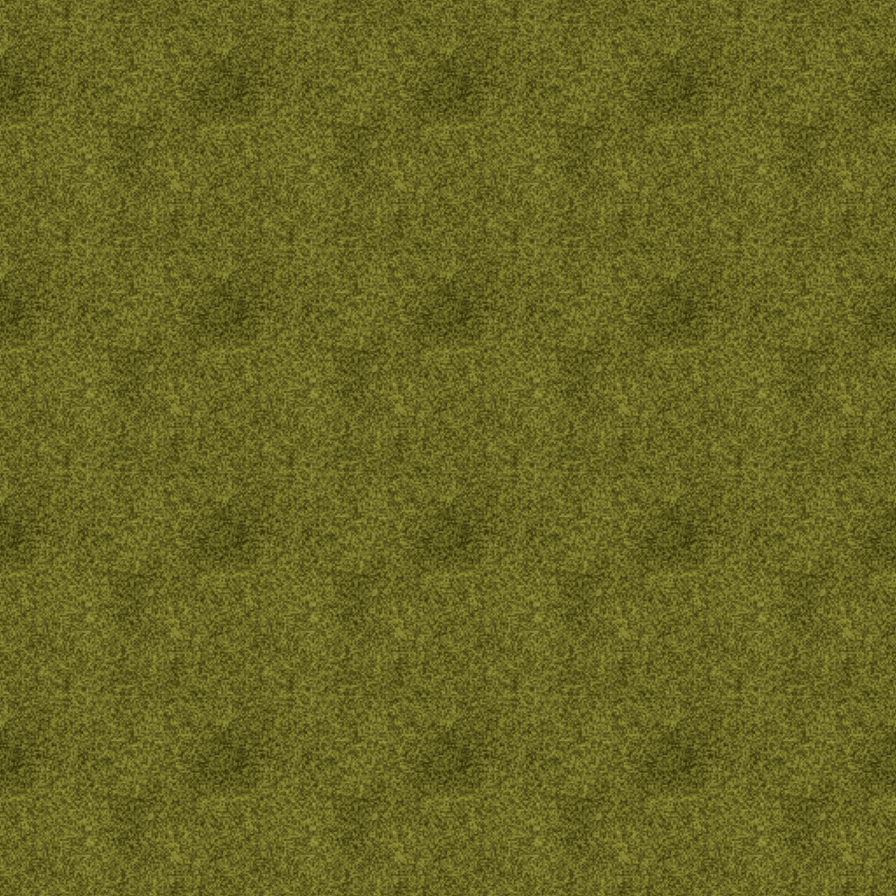
Give the GLSL for this texture, as a WebGL 2 fragment shader.

```glsl
#version 300 es
precision highp float;
// Short olive moss turf: fine grain with soft dark and light patches, four repeats each way.

uniform vec2 u_resolution;
out vec4 fragColor;

const float REPEATS = 4.0;
const vec3 SHADOW_OLIVE = vec3(0.21, 0.20, 0.04);
const vec3 LIGHT_OLIVE = vec3(0.61, 0.60, 0.24);
const float BASE_TONE = 0.515;
const float FINE_GRAIN = 0.70;
const float COARSE_GRAIN = 0.30;
const float CLUMP_DEPTH = 0.10;
const float MOTTLE_DEPTH = 0.16;
const float PIT_DEPTH = 0.07;
const float PATCH_WARP = 0.10;

// Patches within one repeat: centre x, centre y, radius, change of tone.
const int PATCH_COUNT = 5;
const vec4 PATCHES[PATCH_COUNT] = vec4[](
    vec4(0.00, 0.61, 0.23, -0.13),
    vec4(0.57, 0.32, 0.19, -0.06),
    vec4(0.86, 0.52, 0.16, -0.03),
    vec4(0.25, 0.35, 0.24, 0.04),
    vec4(0.69, 0.68, 0.22, 0.05));

// Integer hash of a lattice cell, from 0 to 1.
float hash(vec2 cell, float seed) {
    uvec3 q = uvec3(cell, seed) * uvec3(1597334673u, 3812015801u, 2798796415u);
    uint h = q.x ^ q.y ^ q.z;
    h = (h ^ (h >> 16u)) * 2146121005u;
    h = (h ^ (h >> 15u)) * 2221713035u;
    h ^= h >> 16u;
    return float(h >> 8u) / 16777216.0;
}

// Value noise that wraps after one repeat.
float tileNoise(vec2 uv, float cells, float seed) {
    vec2 p = uv * cells;
    vec2 low = mod(floor(p), cells);
    vec2 high = mod(low + 1.0, cells);
    vec2 f = fract(p);
    f = f * f * (3.0 - 2.0 * f);
    float bottom = mix(hash(low, seed), hash(vec2(high.x, low.y), seed), f.x);
    float top = mix(hash(vec2(low.x, high.y), seed), hash(high, seed), f.x);
    return mix(bottom, top, f.y);
}

// Centred sum of wrapping octaves.
float tileFbm(vec2 uv, float cells, float seed) {
    float sum = 0.0;
    float weight = 0.5;
    for (int i = 0; i < 4; i++) {
        sum += weight * (tileNoise(uv, cells, seed + float(i)) - 0.5);
        cells *= 2.0;
        weight *= 0.6;
    }
    return sum;
}

// Ragged soft patches, measured across the edges of the repeat.
float patchTone(vec2 uv) {
    vec2 warp = PATCH_WARP * vec2(tileFbm(uv, 6.0, 11.0), tileFbm(uv, 6.0, 21.0));
    float tone = 0.0;
    for (int i = 0; i < PATCH_COUNT; i++) {
        vec2 offset = fract(uv + warp - PATCHES[i].xy + 0.5) - 0.5;
        float cover = 1.0 - smoothstep(0.3, 1.0, length(offset) / PATCHES[i].z);
        tone += PATCHES[i].w * cover;
    }
    return tone;
}

void main() {
    vec2 uv = fract(gl_FragCoord.xy / u_resolution * REPEATS);

    // Broad wear shared by every repeat
    float tone = BASE_TONE + patchTone(uv);
    tone += MOTTLE_DEPTH * tileFbm(uv, 5.0, 31.0);
    tone += CLUMP_DEPTH * (tileNoise(uv, 30.0, 41.0) - 0.5);

    // Fibre grain and small dark pits
    tone += FINE_GRAIN * (tileNoise(uv, 128.0, 51.0) - 0.5);
    tone += COARSE_GRAIN * (tileNoise(uv, 88.0, 61.0) - 0.5);
    tone -= PIT_DEPTH * smoothstep(0.66, 0.92, tileNoise(uv, 56.0, 71.0));

    fragColor = vec4(mix(SHADOW_OLIVE, LIGHT_OLIVE, clamp(tone, 0.0, 1.0)), 1.0);
}
```
